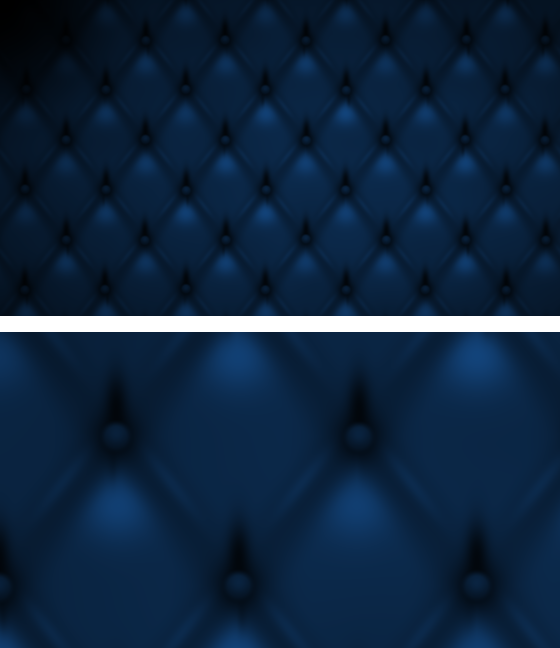
Top: the whole. Bottom: its middle third, enlarged.
Give the GLSL for this pattern, as a Shadertoy shader.

```glsl
// Dark blue button-tufted upholstery in soft, uneven light.

// Lengths are in canvas heights.
const vec2  PITCH         = vec2(0.2532, 0.3157); // spacing of aligned buttons
const vec2  FIRST_BUTTON  = vec2(0.081, 0.083);
const float BUTTON_RADIUS = 0.016;
const float BUTTON_JITTER = 0.0025;
const float PIT_RADIUS    = 0.027;
const vec2  FOLD_SIZE     = vec2(0.012, 0.036);   // dark fold above a button

const vec3  LEATHER       = vec3(0.050, 0.182, 0.330);
const float BODY_TONE     = 0.80;
const float SEAM_TONE     = 0.61;
const float SHEEN         = 0.50;
const float PIPING        = 0.20;
const float CREASE        = 0.22;

const vec2  LIGHT_CENTER  = vec2(0.60, 0.41);     // fraction of the canvas
const vec2  LIGHT_FALLOFF = vec2(1.30, 1.22);
const float LIGHT_POWER   = 1.10;
const float CORNER_FADE   = 0.50;

float hash(vec2 p) {
    vec3 h = fract(vec3(p.xyx) * 0.1031);
    h += dot(h, h.yzx + 33.33);
    return fract((h.x + h.y) * h.z);
}

float noise(vec2 p) {
    vec2 i = floor(p), f = fract(p);
    f = f * f * (3.0 - 2.0 * f);
    return mix(mix(hash(i), hash(i + vec2(1, 0)), f.x),
               mix(hash(i + vec2(0, 1)), hash(i + vec2(1, 1)), f.x), f.y);
}

float bump(float x, float width) {
    x /= width;
    return exp(-x * x);
}

// Light streak beside a lower seam, fading towards both of its ends.
float piping(float across, float along) {
    return bump(across - 0.07, 0.037) * bump(along - 0.62, 0.22);
}

// Padded diamond; f runs from the bottom button (0,0) to the top one (1,1).
float cushionTone(vec2 f, vec2 cell) {
    float side = 0.5 * (f.x - f.y);
    float rise = 0.5 * (f.x + f.y);
    vec2 inset = min(f, 1.0 - f);
    float edge = min(inset.x, inset.y);
    float vary = hash(cell + 17.0);

    float body = BODY_TONE * (1.0 - 0.22 * smoothstep(0.18, 0.5, abs(side)));
    body *= 0.92 + 0.14 * rise;
    float tone = mix(SEAM_TONE, body, smoothstep(0.0, 0.22, edge));

    // Sheen under the top button, with a small off-centre crease
    float sheen = bump(side, 0.15) * bump(rise - 0.77, 0.115);
    tone += SHEEN * mix(0.75, 1.15, vary) * sheen * smoothstep(0.0, 0.16, edge);
    float lean = (hash(cell + 5.0) - 0.5) * 0.08;
    tone -= CREASE * vary * bump(side - lean, 0.022) * bump(rise - 0.89, 0.06);

    tone += PIPING * (piping(f.x, f.y) + piping(f.y, f.x));
    return tone;
}

// Darkens the pit and fold around a button, then lays the domed button on top.
float addButton(float tone, vec2 r) {
    float pit = 0.72 * bump(length(r), PIT_RADIUS);
    vec2 fold = (r - vec2(0.0, 0.034)) / FOLD_SIZE;
    tone *= (1.0 - pit) * (1.0 - 0.75 * exp(-dot(fold, fold)));

    float dome = 0.42 + 0.26 * bump(length(r - vec2(0.0, 0.003)), 0.011);
    dome += 6.0 * r.y;
    float cover = smoothstep(1.2, 0.65, length(r) / BUTTON_RADIUS);
    return mix(tone, dome, cover);
}

float lighting(vec2 uv, float aspect) {
    vec2 o = (uv - LIGHT_CENTER) * LIGHT_FALLOFF;
    vec2 corner = (uv - vec2(0.0, 1.0)) * vec2(aspect, 1.0);
    return LIGHT_POWER * exp(-dot(o, o)) * smoothstep(0.0, CORNER_FADE, length(corner));
}

void mainImage(out vec4 fragColor, in vec2 fragCoord) {
    vec2 p = fragCoord / iResolution.y;

    // Diagonal lattice with a button on every integer point
    vec2 q = (p - FIRST_BUTTON) / PITCH;
    vec2 lattice = vec2(q.x + q.y, q.y - q.x);
    vec2 cell = floor(lattice);
    vec2 f = lattice - cell;

    float tone = cushionTone(f, cell);
    tone *= 0.95 + 0.10 * noise(p * 9.0);

    // The four buttons at the corners of this diamond
    for (int i = 0; i < 4; i++) {
        vec2 corner = vec2(i & 1, i >> 1);
        vec2 d = f - corner;
        vec2 id = cell + corner;
        vec2 jitter = vec2(hash(id), hash(id + 41.0)) * 2.0 - 1.0;
        vec2 r = 0.5 * vec2(d.x - d.y, d.x + d.y) * PITCH;
        tone = addButton(tone, r - BUTTON_JITTER * jitter);
    }

    float light = lighting(fragCoord / iResolution.xy, iResolution.x / iResolution.y);
    fragColor = vec4(LEATHER * max(tone, 0.0) * light, 1.0);
}
```
